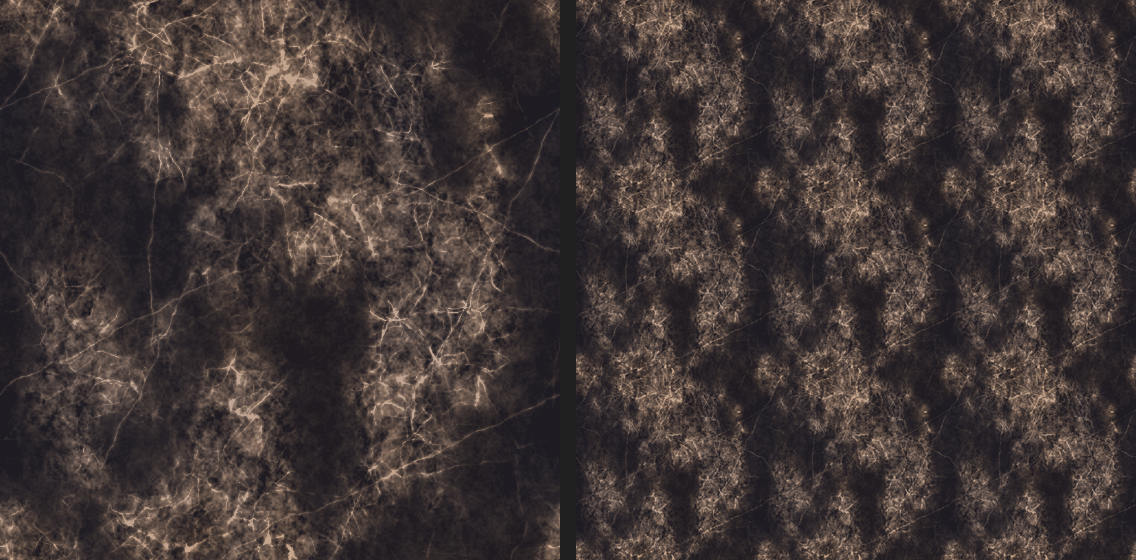
Left, the tile; right, the same tile 3 across and 3 down.
This texture is drawn by a Shadertoy shader. Its source:

```glsl
const vec3 PALETTE[6] = vec3[6](
    vec3(0.155, 0.135, 0.152), vec3(0.245, 0.205, 0.20), vec3(0.34, 0.285, 0.26),
    vec3(0.45, 0.37, 0.33), vec3(0.56, 0.465, 0.40), vec3(0.73, 0.625, 0.55));
// Long veins: whole-number direction (x, y) and offset (z)
const vec3 LONG_VEINS[4] = vec3[4](
    vec3(1, 0, 0.23), vec3(1, -2, 0.10), vec3(1, 2, 0.42), vec3(2, -1, 0.31));
const vec2 CLOUD_FREQ  = vec2(7, 5);
const vec2 COARSE_FREQ = vec2(7, 5);
const vec2 MEDIUM_FREQ = vec2(12, 9);
const vec2 FINE_FREQ   = vec2(24, 18);
const vec2 MICRO_FREQ  = vec2(48, 36);
const vec2 MOTTLE_FREQ = vec2(20, 14);
const vec2 CRUMB_FREQ  = vec2(84, 72);
const vec2 STREAK_FREQ = vec2(64, 10);
const float GRAIN_FREQ = 256.0;
const float GRAIN      = 0.21;
const float CRUMB_GAIN = 0.68;
const float WARP_BROAD = 0.06;
const float WARP_FINE  = 0.020;
const float BASE_TONE  = 0.075;
const float CLOUD_GAIN = 0.075;
const float VEIN_WIDTH = 0.0016;

// Hash of a lattice cell that wraps at the given period
vec2 hash(vec2 cell, vec2 period, float seed) {
    vec2 c = mod(cell, period);
    uvec3 v = uvec3(uint(c.x), uint(c.y), uint(seed)) * 1664525u + 1013904223u;
    v.x += v.y * v.z; v.y += v.z * v.x; v.z += v.x * v.y;
    v ^= v >> 16u;
    v.x += v.y * v.z; v.y += v.z * v.x;
    return vec2(v.xy >> 8u) / 16777216.0;
}

vec2 noise(vec2 p, vec2 freq, float seed) {
    vec2 q = p * freq, i = floor(q), f = q - i;
    f = f * f * (3.0 - 2.0 * f);
    vec2 low  = mix(hash(i, freq, seed), hash(i + vec2(1, 0), freq, seed), f.x);
    vec2 high = mix(hash(i + vec2(0, 1), freq, seed), hash(i + 1.0, freq, seed), f.x);
    return mix(low, high, f.y);
}

vec2 fbm(vec2 p, vec2 freq, float seed, int octaves) {
    vec2 sum = vec2(0);
    float weight = 1.0, total = 0.0;
    for (int i = 0; i < octaves; i++) {
        sum += weight * noise(p, freq, seed + float(i));
        total += weight;
        freq *= 2.0;
        weight *= 0.55;
    }
    return sum / total;
}

// Cell borders: distance in canvas units, random edge strength, random cell shade
vec3 cracks(vec2 p, vec2 freq, float seed) {
    vec2 base = floor(p * freq), nearA = vec2(9), nearB = vec2(9);
    float idA = 0.0, idB = 0.0;
    for (int y = -1; y <= 1; y++)
    for (int x = -1; x <= 1; x++) {
        vec2 cell = base + vec2(x, y);
        vec2 r = (cell + hash(cell, freq, seed)) / freq - p;
        float id = hash(cell, freq, seed + 7.0).x;
        if (dot(r, r) < dot(nearA, nearA)) {
            nearB = nearA; idB = idA;
            nearA = r; idA = id;
        } else if (dot(r, r) < dot(nearB, nearB)) {
            nearB = r; idB = id;
        }
    }
    float d = abs(dot(0.5 * (nearA + nearB), normalize(nearB - nearA)));
    float shade = mix(0.5 * (idA + idB), idA, smoothstep(0.0, 0.004, d));
    return vec3(d, smoothstep(0.0, 0.8, fract(idA + idB)), shade - 0.5);
}

vec3 ramp(float tone) {
    float t = clamp(tone, -0.08, 1.03) * 5.0;
    int i = int(clamp(floor(t), 0.0, 4.0));
    return mix(PALETTE[i], PALETTE[i + 1], t - float(i));
}

void mainImage(out vec4 fragColor, in vec2 fragCoord) {
    vec2 uv = fragCoord / iResolution.xy;

    // Bent coordinates make the veins wander
    vec2 bend = WARP_BROAD * (fbm(uv, vec2(4), 11.0, 4) - 0.5);
    vec2 p = uv + bend + WARP_FINE * (fbm(uv, vec2(22), 23.0, 4) - 0.5);

    // Dark islands, mottled brown clouds and crumbly detail
    vec2 cloudNoise = fbm(p, CLOUD_FREQ, 31.0, 5);
    float cloud = (cloudNoise.x - 0.5) / 0.12;
    float brown = smoothstep(-0.95, 0.8, cloud);
    vec2 mottle = fbm(p, MOTTLE_FREQ, 41.0, 5);
    vec2 crumb = fbm(uv + 0.5 * bend, CRUMB_FREQ, 47.0, 3);
    float streak = fbm(p, STREAK_FREQ, 51.0, 2).x - 0.5;
    float patches = smoothstep(0.4, 0.7, mottle.x);
    float tone = BASE_TONE + CLOUD_GAIN * cloud + brown * (0.01 + 0.28 * patches);
    tone += 0.24 * (mottle.y - 0.5) + 0.16 * streak * (0.4 + brown);
    tone += CRUMB_GAIN * (crumb.x - 0.5) * (0.25 + brown);

    // Vein networks, dense in the brown clouds
    float swell = smoothstep(0.4, 0.75, noise(p, vec2(16, 12), 53.0).x);
    float broken = smoothstep(0.28, 0.6, mottle.y);
    float chips = smoothstep(0.28, 0.68, crumb.y);
    float bright = (0.4 + 0.6 * broken) * (0.35 + 0.95 * chips);
    vec3 coarse = cracks(p, COARSE_FREQ, 61.0);
    vec3 medium = cracks(p, MEDIUM_FREQ, 71.0);
    vec3 fine = cracks(p + 0.3 * bend, FINE_FREQ, 83.0);
    vec3 micro = cracks(p - 0.2 * bend, MICRO_FREQ, 87.0);
    tone += (0.12 * medium.z + 0.14 * fine.z + 0.10 * micro.z) * brown;
    tone += exp(-coarse.x / VEIN_WIDTH) * coarse.y * (0.3 + 0.4 * brown) * bright;
    tone += exp(-medium.x / mix(VEIN_WIDTH, 0.005, swell * chips))
          * medium.y * (0.1 + 0.58 * brown) * bright;
    tone += exp(-medium.x / 0.009) * medium.y * brown * (0.04 + 0.2 * patches) * (0.3 + chips);
    tone += exp(-fine.x / VEIN_WIDTH) * fine.y * (0.06 + 0.52 * brown) * bright;
    tone += exp(-micro.x / 0.0013) * micro.y * brown * 0.36 * broken;

    // Long thin veins that fade in and out
    for (int i = 0; i < 4; i++) {
        vec3 vein = LONG_VEINS[i];
        float d = abs(fract(dot(vein.xy, p) + vein.z) - 0.5) / length(vein.xy);
        float fade = smoothstep(0.35, 0.55, noise(uv, vec2(4), 91.0 + float(i)).x);
        tone += exp(-d / VEIN_WIDTH) * fade * (0.2 + 0.4 * bright);
    }

    // Fine grain and a slight drift between warm and violet
    tone += GRAIN * (noise(uv, vec2(GRAIN_FREQ), 101.0).x - 0.5) * (0.5 + brown);
    vec3 color = ramp(tone);
    color *= 1.0 + (cloudNoise.y - 0.5) * vec3(0.10, 0.0, -0.16);
    fragColor = vec4(color, 1.0);
}
```
